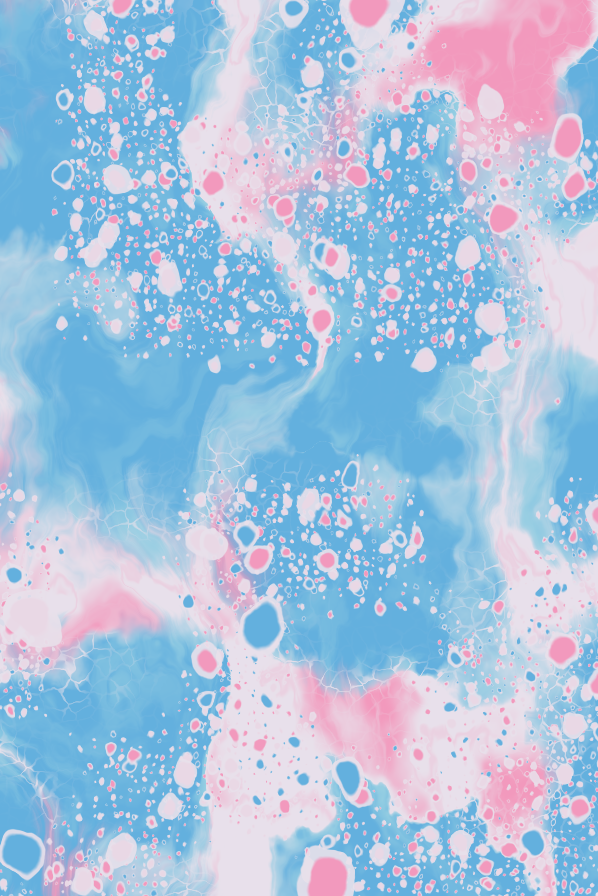
Write a Shadertoy shader that draws this background.

```glsl
// Poured acrylic paint: ragged blue pools over a white and pink ground.
// Pools are jittered rounded boxes bent by noise, with feathered vertical
// edges; fine lacing and several sizes of ringed paint cells lie on top.

const vec3 BLUE  = vec3(0.39, 0.69, 0.87);
const vec3 AQUA  = vec3(0.62, 0.83, 0.89);
const vec3 WHITE = vec3(0.91, 0.88, 0.92);
const vec3 PINK  = vec3(0.95, 0.60, 0.74);
const vec2 POOL_CELL = vec2(0.43, 0.52);  // spacing of the pools
const float POOL_ROUND = 0.06;            // corner radius of a pool
const float BEND = 0.42;                  // large bending of outlines
const float RAGGED = 0.07;                // small raggedness of outlines
const float FEATHER = 0.075;              // widest soft edge
const float LACE_SCALE = 38.0;

float hash(vec2 p) {
    vec3 h = fract(p.xyx * 0.1031);
    h += dot(h, h.yzx + 33.33);
    return fract((h.x + h.y) * h.z);
}

vec2 hash2(vec2 p) { return vec2(hash(p), hash(p + 61.7)); }

float noise(vec2 p) {
    vec2 i = floor(p), f = fract(p);
    f = f * f * (3.0 - 2.0 * f);
    return mix(mix(hash(i), hash(i + vec2(1, 0)), f.x),
               mix(hash(i + vec2(0, 1)), hash(i + vec2(1, 1)), f.x), f.y);
}

float fbm(vec2 p) {
    float sum = 0.0, amp = 0.516;
    for (int i = 0; i < 5; i++) {
        sum += amp * noise(p);
        p = mat2(1.6, 1.2, -1.2, 1.6) * p + 7.3;
        amp *= 0.5;
    }
    return sum;
}

// Signed distance to the staggered pools, negative inside
float pools(vec2 p) {
    float d = 1.0;
    vec2 home = floor(p / POOL_CELL);
    for (int j = -2; j <= 2; j++)
    for (int i = -1; i <= 1; i++) {
        vec2 c = home + vec2(i, j);
        vec2 centre = c + 0.5 + 0.4 * (hash2(c + 3.0) - 0.5);
        centre.y += 0.5 * mod(c.x, 2.0);
        vec2 halfSize = POOL_CELL * (0.30 + 0.18 * hash2(c + 19.0));
        vec2 q = abs(p - centre * POOL_CELL) - halfSize + POOL_ROUND;
        d = min(d, length(max(q, 0.0)) + min(max(q.x, q.y), 0.0) - POOL_ROUND);
    }
    return d;
}

// Gap between nearest and second nearest seed: small along the web
float web(vec2 p) {
    float near = 9.0, next = 9.0;
    for (int j = -1; j <= 1; j++)
    for (int i = -1; i <= 1; i++) {
        vec2 c = floor(p) + vec2(i, j);
        float d = length(c + hash2(c) - p);
        next = min(next, max(near, d));
        near = min(near, d);
    }
    return next - near;
}

// One size of ringed cells, gathered in clusters
vec3 paintCells(vec3 col, vec2 p, float size, float density, float px) {
    for (int j = -1; j <= 1; j++)
    for (int i = -1; i <= 1; i++) {
        vec2 c = floor(p / size) + vec2(i, j);
        vec2 id = c + 900.0 * size;
        vec2 centre = (c + 0.2 + 0.6 * hash2(id)) * size;
        float cluster = smoothstep(0.42, 0.72, noise(centre * 5.0 + 31.0));
        if (hash(id + 5.0) > density * cluster) continue;
        float grow = hash(id + 11.0), kind = hash(id + 23.0);
        float radius = size * (0.13 + 0.27 * grow * grow);
        vec2 v = (p - centre) * vec2(1.0, 0.85);
        float d = length(v) + radius * 0.5 * (noise(v / radius * 1.2 + id) - 0.5);
        float disc = smoothstep(px, -px, d - radius);
        float core = smoothstep(px, -px - 0.1 * radius, d - radius * mix(0.5, 0.85, hash(id + 37.0)));
        vec3 fill = kind < 0.45 ? mix(WHITE, PINK, 0.12) : kind < 0.8 ? PINK : BLUE;
        col = mix(col, WHITE, 0.9 * disc);
        col = mix(col, fill, core);
    }
    return col;
}

void mainImage(out vec4 fragColor, in vec2 fragCoord) {
    vec2 p = fragCoord / iResolution.x;
    float px = 0.8 / iResolution.x;

    // Bent outline with feathered, vertically combed edges
    vec2 bend = vec2(fbm(p * vec2(4.0, 3.0)), fbm(p * vec2(4.0, 3.0) + 17.0)) - 0.5;
    vec2 rough = vec2(fbm(p * 15.0 + 5.0), fbm(p * 15.0 + 47.0)) - 0.5;
    vec2 flow = p + BEND * bend;
    float d = pools(flow + RAGGED * rough);
    float soft = smoothstep(0.42, 0.64, fbm(p * 3.5 + 40.0));
    float width = mix(0.004, FEATHER, soft);
    float comb = fbm(vec2(flow.x * 42.0, flow.y * 7.0)) - 0.5;
    float cover = smoothstep(width, -width, d + 1.8 * width * comb);

    // White and pink ground with faint marbling
    float pink = smoothstep(0.46, 0.61, fbm(flow * vec2(3.0, 2.3) + 71.0) + 0.1 * (p.x - 0.5));
    pink *= mix(smoothstep(0.0, 0.035, d), 1.0, soft);
    float vein = 1.0 - abs(2.0 * fbm(flow * vec2(13.0, 6.0) + 3.0) - 1.0);
    vec3 col = mix(WHITE, PINK, max(pink, 0.22 * smoothstep(0.88, 1.0, vein)));
    col = mix(col, WHITE, 0.35 * pink * smoothstep(0.5, 0.75, comb + 0.5));

    // Blue paint, aqua in the thin film, pale wisps within
    col = mix(col, BLUE, cover);
    col = mix(col, AQUA, 1.6 * cover * (1.0 - cover) * (1.0 - pink));
    float wisp = smoothstep(0.53, 0.75, fbm(vec2(flow.x * 16.0, flow.y * 5.0) + 3.0 * bend));
    col = mix(col, AQUA, cover * wisp * (0.2 + 0.7 * exp(min(d, 0.0) * 22.0)));

    // Lacing along the rims
    float rim = exp(-abs(d) * 38.0) * smoothstep(0.46, 0.6, noise(p * 6.0 + 13.0));
    float lace = smoothstep(0.16, 0.03, web((p + 0.05 * rough) * LACE_SCALE));
    col = mix(col, WHITE, 0.9 * lace * rim);

    // Cells from fine specks to large drops
    float size = 0.014;
    for (int k = 0; k < 4; k++) {
        col = paintCells(col, p + 0.02 * rough, size, 0.75 - 0.1 * float(k), px);
        size *= 2.1;
    }
    fragColor = vec4(clamp(col, 0.0, 1.0), 1.0);
}
```
